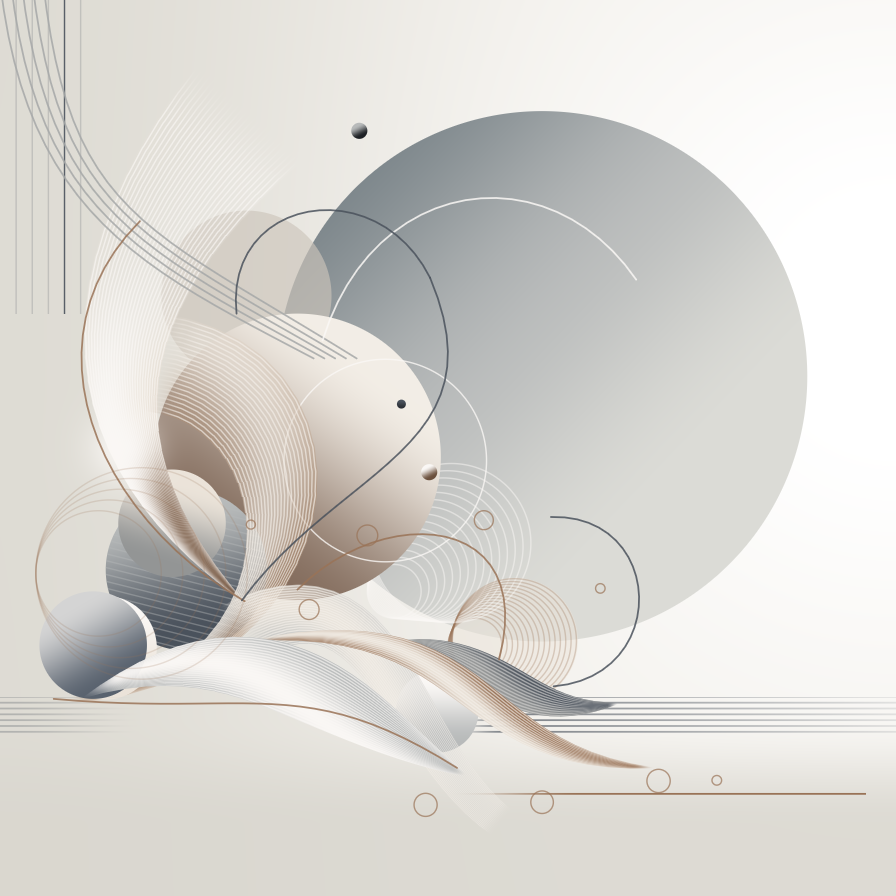
A Shadertoy shader for this background:

```glsl
// Pale still life: a large slate disc, spheres and flowing ribbons.
// Ribbons and threads use the nearest point on a cubic curve, whose
// signed offset gives the satin shading and fine parallel lines.
const vec3 WHITE = vec3(.98, .97, .96), CREAM = vec3(.92, .89, .85);
const vec3 BRONZE = vec3(.6, .45, .34), SLATE = vec3(.29, .32, .36);
const vec3 SILVER = vec3(.72, .73, .73);
vec3 canvas;
vec2 p;
float pixel;

void paint(vec3 colour, float alpha) { canvas = mix(canvas, colour, clamp(alpha, 0., 1.)); }
float fill(float d) { return clamp(.5 - d / pixel, 0., 1.); }
float stroke(float d, float w) {
  return fill(abs(d) - max(w, .5 * pixel)) * min(1., 2. * w / pixel);
}
float hash(float n) { return fract(sin(n * 91.7) * 4375.5); }
float disc(vec2 c, float r) { return length(p - c) - r; }
void ring(vec2 c, float r, vec3 colour, float alpha) {
  paint(colour, alpha * stroke(disc(c, r), .0008));
}

// Disc shaded along a direction
void orb(vec2 c, float r, vec2 dir, vec3 dark, vec3 light) {
  float g = smoothstep(-.8, .8, dot(p - c, dir) / r);
  paint(mix(dark, light, g), fill(disc(c, r)));
}

// Nearest point on a cubic: x = parameter, y = signed offset
vec2 curve(vec4 a, vec4 b) {
  vec2 hit = vec2(0, 1), last = a.xy;
  if (disc((a.xy + b.zw) / 2., .36) > 0.) return hit;
  for (float i = 1.; i < 24.5; i++) {
    float t = i / 24., u = 1. - t;
    vec2 q = u*u*(u*a.xy + 3.*t*a.zw) + t*t*(3.*u*b.xy + t*b.zw);
    vec2 e = q - last, v = p - last;
    float h = clamp(dot(v, e) / dot(e, e), 0., 1.), d = length(v - e * h);
    if (d < abs(hit.y))
      hit = vec2((i - 1. + h) / 24., e.x * v.y < e.y * v.x ? -d : d);
    last = q;
  }
  return hit;
}
void thread(vec4 a, vec4 b, vec3 colour) {
  paint(colour, .85 * stroke(curve(a, b).y, .001));
}

// Satin band with fine lines along it
void ribbon(vec2 k, float w, float lines, vec3 dark, vec3 light, float alpha) {
  w = max(w, .0005);
  float s = k.y / w, gap = w / lines;
  float mask = fill(abs(k.y) - w) * smoothstep(0., .08, k.x) * smoothstep(1., .96, k.x);
  paint(mix(dark, light, .5 + .5 * sin(s * 2. + k.x * 5.)), mask * alpha);
  float line = stroke((fract(s * lines) - .5) * gap, min(.0008, gap * .25));
  paint(mix(light, WHITE, .6), mask * .65 * line);
}

void mainImage(out vec4 fragColor, in vec2 fragCoord) {
  p = fragCoord / iResolution.y;
  pixel = 1. / iResolution.y;

  // Backdrop, glow at the right and soft floor
  canvas = mix(vec3(.87, .86, .83), vec3(.95, .94, .92), smoothstep(0., .75, p.x));
  paint(vec3(1), 1.1 * exp(-5. * pow(length(p - vec2(1, .64)), 2.)));
  paint(vec3(.85, .84, .81), .85 * smoothstep(.2, .08, p.y));

  // Hanging lines
  for (float i = 0.; i < 5.; i++)
    paint(SLATE, (i == 3. ? .9 : .2) * stroke(p.x - .018 * (i + 1.), .0008) * step(.65, p.y));

  // Large slate disc, dissolving at its foot
  float slope = dot(p - vec2(.36, .73), vec2(.72, -.69));
  vec3 haze = mix(vec3(.47, .51, .53), SILVER, smoothstep(-.08, .24, slope));
  haze = mix(haze, vec3(.86, .86, .84), smoothstep(.18, .47, slope));
  paint(haze, fill(disc(vec2(.605, .58), .296)) * smoothstep(.24, .36, p.y + .1 * p.x));

  // Veil and nested shells
  paint(vec3(.8, .77, .73), .65 * fill(disc(vec2(.275, .67), .095)));
  paint(CREAM, .5 * fill(disc(vec2(.575, .285), .07)));
  for (float f = 0.; f < 1.01; f += .07) {
    ring(vec2(.44, .34) + f * vec2(.065, .055), .03 + .06 * f, WHITE, .5);
    ring(vec2(.53, .28) + f * vec2(.045, .005), .03 + .04 * f, BRONZE, .3);
  }

  // Cream disc, ruled dark sphere and pale cap
  orb(vec2(.332, .49), .16, vec2(.6, .8), vec3(.52, .43, .37), vec3(.95, .93, .9));
  ring(vec2(.43, .486), .113, WHITE, .8);
  orb(vec2(.208, .364), .09, vec2(-.2, 1), SLATE, SILVER);
  float rule = stroke((fract((p.y + .25 * p.x) * 130.) - .5) / 130., .0008);
  paint(SILVER, .4 * rule * fill(disc(vec2(.208, .364), .09)));
  orb(vec2(.192, .416), .06, vec2(.3, 1), SILVER * .8, CREAM);

  // Tall ribbon with a gleam, crossed by the beige ribbon
  vec2 k = curve(vec4(.28, .876, .078, .661), vec4(.104, .479, .276, .325));
  ribbon(k, .08 - .08 * k.x, 14., mix(CREAM, BRONZE * .8, smoothstep(.58, .82, k.x)),
    WHITE, mix(.15, .95, smoothstep(.2, .6, k.x)));
  paint(WHITE, .9 * exp(-700. * pow(length(p - vec2(.138, .5)), 2.)));
  k = curve(vec4(.169, .596, .39, .57), vec4(.352, .232, .078, .219));
  ribbon(k, mix(.055, .004, smoothstep(.15, .95, k.x)), 11., vec3(.68, .56, .46), CREAM, .4 + .5 * k.x);

  // Left sphere and its echo
  orb(vec2(.117, .277), .058, vec2(0, 1), CREAM, WHITE);
  orb(vec2(.104, .28), .06, vec2(-.5, .87), SLATE * 1.2, vec3(.83));

  // Horizon stripes and floor line
  float reach = smoothstep(.5, .57, p.x) * (1.1 - p.x) * 1.3 + .3 * smoothstep(.16, 0., p.x);
  reach *= step(abs(p.y - .201), .021);
  paint(SLATE, reach * stroke((fract((p.y - .18) / .0065) - .5) * .0065, .001));
  paint(BRONZE, stroke(p.y - .114, .001) * smoothstep(.5, .65, p.x) * step(p.x, .966));

  // Lower ribbons
  orb(vec2(.488, .206), .046, vec2(0, 1), SILVER, WHITE);
  k = curve(vec4(.26, .29, .43, .388), vec4(.443, .167, .56, .082));
  ribbon(k, .036 - .018 * k.x, 12., SILVER, CREAM, .8 - .8 * k.x);
  k = curve(vec4(.443, .285, .547, .277), vec4(.573, .193, .69, .215));
  ribbon(k, .021 * sin(3.1 * k.x), 6., SLATE, SILVER * .8, .95);
  k = curve(vec4(.27, .284, .547, .323), vec4(.508, .154, .73, .143));
  ribbon(k, .018 * sin(3.1 * k.x), 6., BRONZE, CREAM, .95);
  k = curve(vec4(.09, .22, .29, .32), vec4(.38, .2, .52, .135));
  ribbon(k, .038 * sin(3.1 * k.x), 12., SILVER, WHITE, .95);

  // Loose threads
  for (float f = 0.; f < .05; f += .012) {
    thread(vec4(f, 1.02, .03 + f, .76), vec4(.16, .7 + f, .35 + f, .6), SILVER * .9);
    ring(vec2(.11 + f, .36), .07 + f, BRONZE, .2);
  }
  thread(vec4(.06, .22, .28, .2), vec4(.34, .25, .51, .143), BRONZE);
  thread(vec4(.156, .753, .026, .622), vec4(.104, .427, .273, .329), BRONZE);
  thread(vec4(.36, .62, .417, .805), vec4(.612, .83, .71, .688), WHITE);
  thread(vec4(.264, .65, .25, .78), vec4(.42, .81, .48, .69), SLATE);
  thread(vec4(.48, .69, .56, .5), vec4(.38, .48, .27, .33), SLATE);
  thread(vec4(.332, .342, .43, .44), vec4(.6, .427, .557, .264), BRONZE);
  thread(vec4(.615, .423, .742, .427), vec4(.749, .245, .618, .234), SLATE);

  // Beads and rings
  orb(vec2(.401, .854), .009, vec2(-.5, 1), SLATE * .4, SILVER);
  orb(vec2(.479, .473), .009, vec2(-.5, 1), BRONZE * .7, WHITE);
  orb(vec2(.448, .549), .005, vec2(0, 1), SLATE * .6, SLATE);
  for (float i = 0.; i < 9.; i++)
    ring(vec2(.28 + .065 * i, .09 + .33 * hash(i + 3.)), .005 + .008 * hash(i), BRONZE, .7);
  fragColor = vec4(canvas, 1);
}
```
